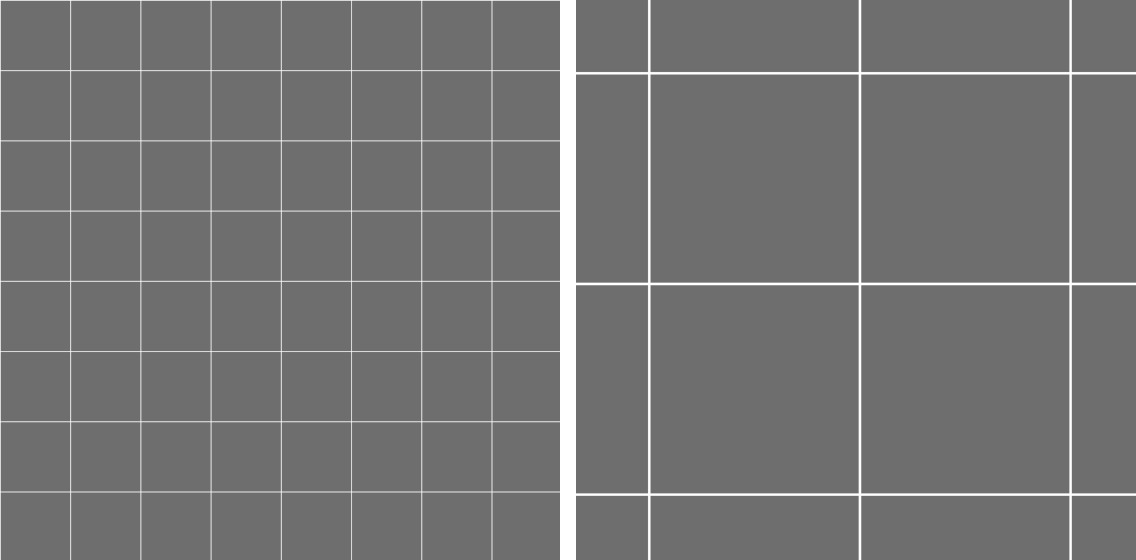
Left, the full canvas; right, a detail of the centre.
Reproduce this pattern procedurally as a three.js fragment shader.

```glsl
// Thin white square grid on plain mid grey, laid out from the top left corner.
varying vec2 vUv;

const float CELL_SIZE = 0.1254;
const float LINE_WIDTH = 0.0015;
const float EDGE_SOFTNESS = 1.15; // smoothing footprint, relative to one sample
const vec3 GROUND_GREY = vec3(0.431);
const vec3 LINE_WHITE = vec3(1.0);

// Signed distance to the middle of the nearest line; each line starts its cell.
vec2 lineDistance(vec2 p, float cell, float width) {
  vec2 offset = p - 0.5 * width;
  return offset - cell * floor(offset / cell + 0.5);
}

// Share of a footprint that a line covers, for exact smoothing of thin lines.
vec2 lineCoverage(vec2 d, float width, vec2 footprint) {
  vec2 upper = min(d + 0.5 * footprint, vec2(0.5 * width));
  vec2 lower = max(d - 0.5 * footprint, vec2(-0.5 * width));
  return clamp((upper - lower) / footprint, 0.0, 1.0);
}

// Union of the vertical and horizontal lines.
float gridMask(vec2 p, float cell, float width, vec2 footprint) {
  vec2 coverage = lineCoverage(lineDistance(p, cell, width), width, footprint);
  return 1.0 - (1.0 - coverage.x) * (1.0 - coverage.y);
}

void main() {
  vec2 fromTopLeft = vec2(vUv.x, 1.0 - vUv.y);
  vec2 footprint = EDGE_SOFTNESS * max(fwidth(vUv), vec2(0.00001));
  float grid = gridMask(fromTopLeft, CELL_SIZE, LINE_WIDTH, footprint);
  gl_FragColor = vec4(mix(GROUND_GREY, LINE_WHITE, grid), 1.0);
}
```
